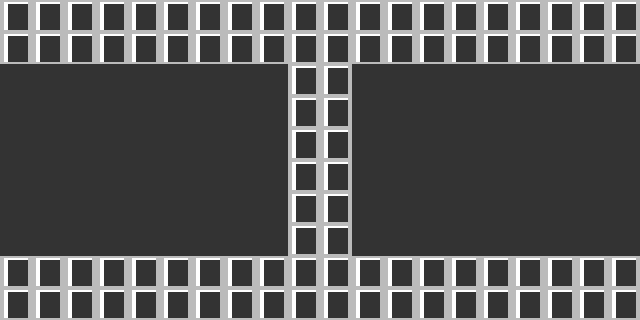
A Shadertoy shader for this pattern:

```glsl
const vec2 GRID = vec2(20.0, 10.0);      // cells across and up the canvas
const float BAND_ROWS = 2.0;             // tiled rows at top and bottom
const float PILLAR_HALF_WIDTH = 1.0;     // in cells

// Tile rectangles in cell units: lower left, upper right
const vec2 BEVEL_MIN = vec2(0.125, 0.0625);
const vec2 BEVEL_MAX = vec2(0.875, 0.9375);
const vec2 HOLE_MIN = vec2(0.25, 0.0625);
const vec2 HOLE_MAX = vec2(0.875, 0.875);

const vec3 DARK = vec3(0.2);
const vec3 FRAME = vec3(0.733);
const vec3 HIGHLIGHT = vec3(1.0);

// Share of a pixel lying between two edges, per axis
vec2 span(vec2 p, vec2 low, vec2 high, vec2 pixel) {
    vec2 top = min(p + 0.5 * pixel, high);
    vec2 bottom = max(p - 0.5 * pixel, low);
    return clamp((top - bottom) / pixel, 0.0, 1.0);
}

float rectangle(vec2 p, vec2 low, vec2 high, vec2 pixel) {
    vec2 cover = span(p, low, high, pixel);
    return cover.x * cover.y;
}

// Grey frame, white upper-left bevel and dark opening
vec3 tile(vec2 p, vec2 pixel) {
    float bevel = rectangle(p, BEVEL_MIN, BEVEL_MAX, pixel);
    float hole = rectangle(p, HOLE_MIN, HOLE_MAX, pixel);
    return FRAME + (HIGHLIGHT - FRAME) * bevel + (DARK - HIGHLIGHT) * hole;
}

void mainImage(out vec4 fragColor, in vec2 fragCoord) {
    vec2 pixel = GRID / iResolution.xy;
    vec2 p = fragCoord * pixel;

    // Two empty rooms, split by the central pillar
    vec2 middle = 0.5 * GRID;
    vec2 pillarMin = vec2(middle.x - PILLAR_HALF_WIDTH, BAND_ROWS);
    vec2 pillarMax = vec2(middle.x + PILLAR_HALF_WIDTH, GRID.y - BAND_ROWS);
    float rooms = rectangle(p, vec2(0.0, BAND_ROWS), vec2(GRID.x, pillarMax.y), pixel)
                - rectangle(p, pillarMin, pillarMax, pixel);

    vec3 color = mix(tile(fract(p), pixel), DARK, rooms);
    fragColor = vec4(color, 1.0);
}
```
